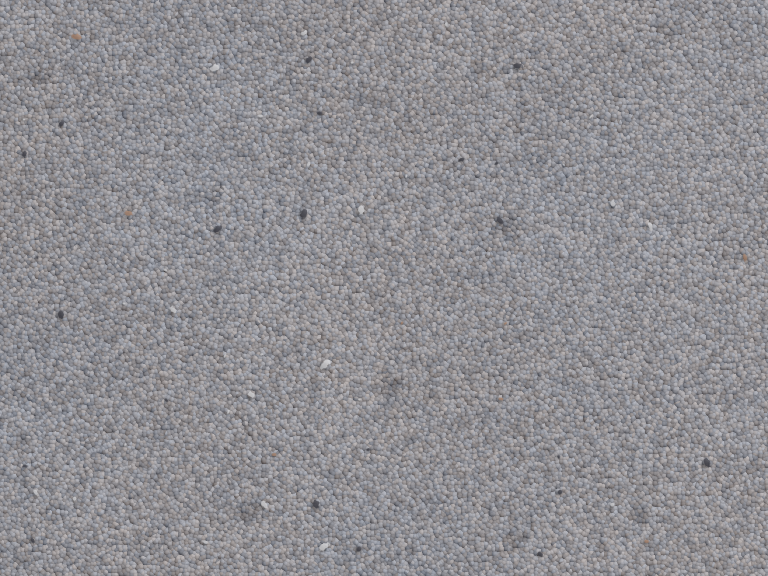
This texture is drawn by a WebGL 1 fragment shader. Its source:

```glsl
precision highp float;
// Fine grey asphalt in daylight: tiny cellular grains with individual tones,
// lit on one side and dark in their gaps, over faint cloudy mottling,
// with scattered soft stains and small dark, pale or tan stone chips.

uniform vec2 u_resolution;

const vec3 ASPHALT = vec3(0.595, 0.591, 0.609);
const vec3 DARK_CHIP = vec3(0.27, 0.27, 0.30);
const vec3 PALE_CHIP = vec3(0.79, 0.79, 0.80);
const vec3 TAN_CHIP = vec3(0.64, 0.51, 0.43);
const vec3 WARM_SHIFT = vec3(0.040, 0.004, -0.034);
const vec2 LIGHT_DIR = vec2(0.6, 0.8);

const float GRAIN_ROWS = 165.0;     // grains per canvas height
const float GRAIN_CONTRAST = 0.18;
const float RELIEF = 0.14;
const float GAP_DEPTH = 0.10;
const float MOTTLE = 0.035;
const float SIDE_FALLOFF = 0.016;   // left side slightly darker
const float CHIP_ROWS = 12.0;
const float CHIP_CHANCE = 0.32;
const float STAIN_ROWS = 4.0;
const float STAIN_CHANCE = 0.45;
const float STAIN_DEPTH = 0.075;

float hash(vec2 p) {
  vec3 q = fract(vec3(p.xyx) * 0.1031);
  q += dot(q, q.yzx + 33.33);
  return fract((q.x + q.y) * q.z);
}

vec2 hash2(vec2 p) {
  return vec2(hash(p + 17.3), hash(p + 71.9));
}

float valueNoise(vec2 p) {
  vec2 cell = floor(p);
  vec2 f = fract(p);
  f = f * f * (3.0 - 2.0 * f);
  float low = mix(hash(cell), hash(cell + vec2(1.0, 0.0)), f.x);
  float high = mix(hash(cell + vec2(0.0, 1.0)), hash(cell + 1.0), f.x);
  return mix(low, high, f.y);
}

// Colour offset of the nearest grain: tone, tint, lit side and dark gap.
vec3 grainShade(vec2 p) {
  p *= GRAIN_ROWS;
  vec2 cell = floor(p);
  vec2 nearest = vec2(2.0);
  vec2 id = cell;
  for (int j = -1; j <= 1; j++) {
    for (int i = -1; i <= 1; i++) {
      vec2 candidate = cell + vec2(float(i), float(j));
      vec2 offset = p - candidate - hash2(candidate);
      if (dot(offset, offset) < dot(nearest, nearest)) {
        nearest = offset;
        id = candidate;
      }
    }
  }
  float tone = (hash(id + 5.7) - 0.5) * GRAIN_CONTRAST;
  float relief = dot(nearest, LIGHT_DIR) * RELIEF;
  float gap = smoothstep(0.25, 0.8, length(nearest)) * GAP_DEPTH;
  return vec3(tone + relief - gap) + (hash(id + 43.1) - 0.5) * WARM_SHIFT;
}

// Soft dark patches with ragged edges.
float stainMask(vec2 p) {
  vec2 cell = floor(p * STAIN_ROWS);
  vec2 centre = (cell + 0.25 + 0.5 * hash2(cell + 130.0)) / STAIN_ROWS;
  float radius = mix(0.016, 0.042, hash(cell + 151.0));
  float ragged = 0.6 + 0.8 * valueNoise(p * 70.0);
  float body = 1.0 - smoothstep(0.2, 1.0, length(p - centre) / radius * ragged);
  return body * step(hash(cell + 163.0), STAIN_CHANCE);
}

// Sparse turned oval stones, each with a small shadow away from the light.
vec3 addChips(vec3 color, vec2 p, float pixel) {
  vec2 cell = floor(p * CHIP_ROWS);
  float present = step(hash(cell + 211.0), CHIP_CHANCE);
  vec2 centre = (cell + 0.2 + 0.6 * hash2(cell + 223.0)) / CHIP_ROWS;
  float size = hash(cell + 239.0);
  float radius = mix(0.0022, 0.0072, size * size);
  float angle = 6.2832 * hash(cell + 251.0);
  vec2 axis = vec2(cos(angle), sin(angle));
  vec2 stretch = vec2(mix(0.7, 1.0, hash(cell + 263.0)), 1.35);
  vec2 offset = p - centre;
  vec2 turned = vec2(dot(offset, axis), dot(offset, vec2(-axis.y, axis.x)));
  float ragged = (valueNoise(p * 260.0) - 0.5) * radius * 0.7;
  float edge = length(turned * stretch) - radius + ragged;
  float body = 1.0 - smoothstep(-pixel, pixel, edge);
  float shadow = length(offset + LIGHT_DIR * radius * 0.6) - radius;
  shadow = 1.0 - smoothstep(-pixel, pixel * 1.5, shadow);
  float kind = hash(cell + 277.0);
  vec3 stone = mix(DARK_CHIP, PALE_CHIP, step(0.48, kind));
  stone = mix(stone, TAN_CHIP, step(0.88, kind));
  stone += dot(offset, LIGHT_DIR) / radius * 0.05;
  color *= 1.0 - 0.22 * shadow * present;
  return mix(color, stone, body * present * 0.85);
}

void main() {
  float pixel = 1.0 / u_resolution.y;
  vec2 p = gl_FragCoord.xy * pixel;

  // Average four samples so grain borders stay smooth.
  vec3 grains = vec3(0.0);
  for (int k = 0; k < 4; k++) {
    vec2 corner = vec2(mod(float(k), 2.0), floor(float(k) / 2.0)) - 0.5;
    grains += 0.25 * grainShade(p + corner * 0.5 * pixel);
  }

  // Broad mottling and uneven light.
  float cloud = 0.6 * valueNoise(p * 5.0 + 9.0) + 0.4 * valueNoise(p * 24.0);
  float side = gl_FragCoord.x / u_resolution.x - 0.5;
  vec3 color = ASPHALT + grains + (cloud - 0.5) * MOTTLE + side * SIDE_FALLOFF;
  color += WARM_SHIFT * 0.4 * (valueNoise(p * 3.0 + 31.0) - 0.5);

  color -= STAIN_DEPTH * stainMask(p);
  color = addChips(color, p, pixel);
  gl_FragColor = vec4(clamp(color, 0.0, 1.0), 1.0);
}
```
